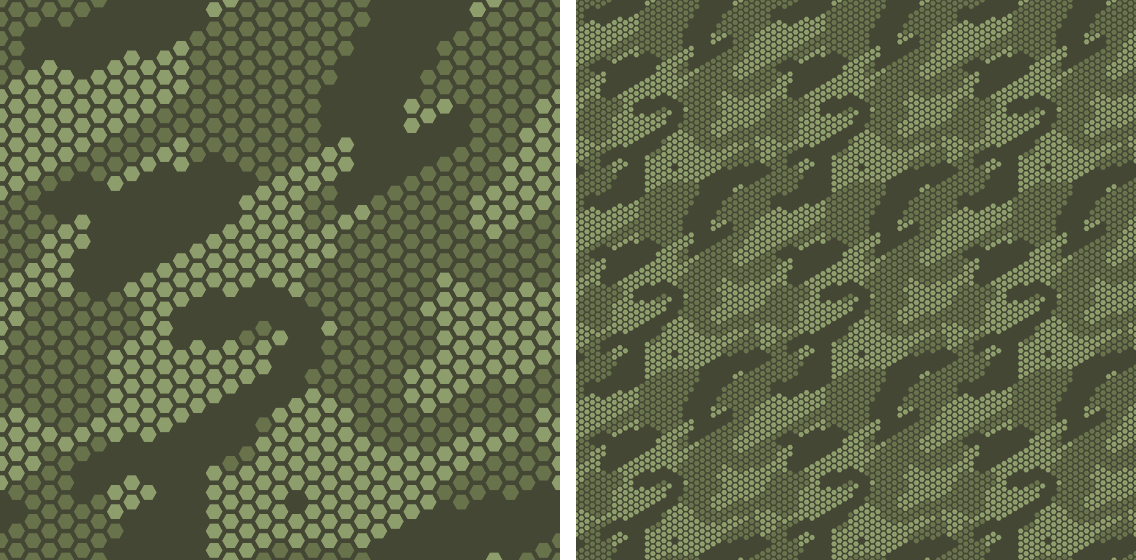
Left: one tile. Right: repeated 3 by 3.
A WebGL 2 fragment shader for this pattern:

```glsl
#version 300 es
precision highp float;
// Hexagon mesh camouflage: flat-topped cells on a dark ground, in two greens or left empty.
// Each cell samples two fields, sums of whole-number cosine waves that wrap at the edges;
// their spectrum is squeezed along a slanted axis, so the patches stretch diagonally.

uniform vec2 u_resolution;
out vec4 outColor;

const vec2 CELLS = vec2(34.0, 29.0);        // columns (even) and rows
const float HEX_SIZE = 0.765;               // hexagon size relative to its cell
const float EDGE_SOFTNESS = 0.8;            // in output pixels
const float PATCH_ANGLE = 0.58;             // slant of the patches, radians
const vec2 PATCH_BANDWIDTH = vec2(1.3, 2.8); // spectrum width along and across the slant
const float PATCH_ROUGHNESS = 2.5;          // falloff of fine waves, lower is rougher
const float PATCH_SEED = 17.0;
const int MAX_WAVE = 8;                     // highest wave count per side
const float EMPTY_LEVEL = 0.70;             // in standard deviations
const float LIGHT_LEVEL = 0.08;
const vec3 GROUND = vec3(0.270, 0.280, 0.207);
const vec3 MID_GREEN = vec3(0.408, 0.452, 0.300);
const vec3 LIGHT_GREEN = vec3(0.553, 0.617, 0.420);
const float TAU = 6.2831853;
const float SQRT3 = 1.7320508;

vec2 hash22(vec2 p) {
    vec3 q = fract(p.xyx * vec3(0.1031, 0.1030, 0.0973) + 0.37);
    q += dot(q, q.yzx + 33.33);
    return fract((q.xx + q.yz) * q.zy);
}

// Two independent wrapping fields with zero mean and unit variance.
vec2 patchFields(vec2 p) {
    vec2 along = vec2(cos(PATCH_ANGLE), sin(PATCH_ANGLE));
    vec2 across = vec2(-along.y, along.x);
    vec2 sum = vec2(0.0);
    float power = 0.0;
    for (int j = 0; j <= MAX_WAVE; j++) {
        for (int i = -MAX_WAVE; i <= MAX_WAVE; i++) {
            if (j == 0 && i <= 0) continue; // mirrored waves are redundant
            vec2 wave = vec2(i, j);
            vec2 f = vec2(dot(wave, along), dot(wave, across)) / PATCH_BANDWIDTH;
            float f2 = dot(f, f);
            float amplitude = f2 * pow(1.0 + f2, -PATCH_ROUGHNESS);
            vec2 phase = hash22(wave + PATCH_SEED);
            sum += amplitude * cos(TAU * fract(dot(wave, p) + phase));
            power += 0.5 * amplitude * amplitude;
        }
    }
    return sum * inversesqrt(power);
}

// Distance from the centre of a flat-topped hexagon, 1 at the edge of a full cell.
float hexRadius(vec2 offset) {
    vec2 q = abs(offset * vec2(1.5, SQRT3));
    return max(q.y, dot(q, vec2(0.5 * SQRT3, 0.5))) * 2.0 / SQRT3;
}

// Exact wrap of a cell centre, so that both halves of an edge cell agree.
vec2 wrapCell(vec2 centre) {
    return centre - CELLS * floor((centre + 0.25) / CELLS);
}

void main() {
    vec2 grid = gl_FragCoord.xy / u_resolution * CELLS;

    // Nearest centre among the even columns and the half-shifted odd ones
    vec2 period = vec2(2.0, 1.0);
    vec2 evenCentre = floor(grid / period + 0.5) * period;
    vec2 oddCentre = (floor(grid / period) + 0.5) * period;
    float evenRadius = hexRadius(grid - evenCentre);
    float oddRadius = hexRadius(grid - oddCentre);
    vec2 centre = evenRadius < oddRadius ? evenCentre : oddCentre;
    float radius = min(evenRadius, oddRadius);

    // One colour per cell
    vec2 field = patchFields(wrapCell(centre) / CELLS);
    vec3 cellColor = field.y > LIGHT_LEVEL ? LIGHT_GREEN : MID_GREEN;
    float filled = 1.0 - step(EMPTY_LEVEL, field.x);

    // Smooth hexagon edge
    float softness = EDGE_SOFTNESS * 2.0 * CELLS.y / min(u_resolution.x, u_resolution.y);
    float inside = clamp(0.5 + (HEX_SIZE - radius) / softness, 0.0, 1.0);

    outColor = vec4(mix(GROUND, cellColor, inside * filled), 1.0);
}
```
